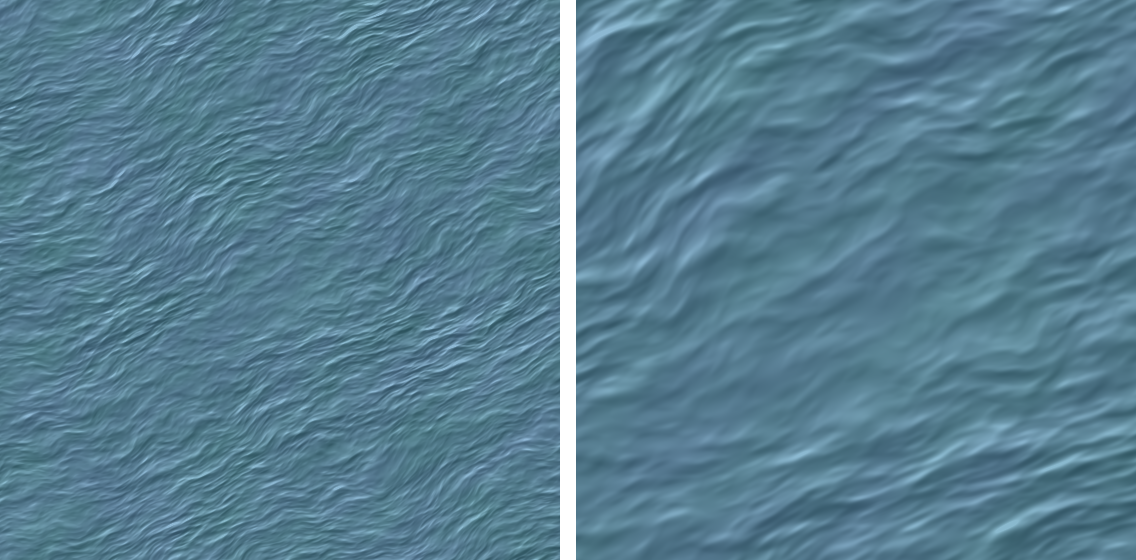
Left, the full canvas; right, a detail of the centre.
This texture is drawn by a WebGL 2 fragment shader. Its source:

```glsl
#version 300 es
precision highp float;

uniform vec2 u_resolution;
out vec4 fragColor;

const vec3 WATER = vec3(0.332, 0.486, 0.560);
const vec3 TONE_STEP = vec3(0.077, 0.085, 0.092);
const vec3 TINT_STEP = vec3(-0.020, 0.006, -0.030);

const float CREST_ANGLE = 0.45;      // mean direction of the crests, radians
const float ANGLE_SPREAD = 0.16;     // turn between successive octaves
const int OCTAVES = 4;
const vec2 BASE_FREQ = vec2(9.0, 24.0);  // cells along and across the crests
const float LACUNARITY = 1.88;
const float CREST_SHARPNESS = 0.5;
const float SLOPE_STEP = 0.0012;
const float CONTRAST = 1.0;
const float HIGHLIGHT_SKEW = 0.14;

float hash(vec2 p) {
    return fract(sin(dot(p, vec2(127.1, 311.7))) * 43758.5453);
}

vec2 cellGradient(vec2 cell) {
    float a = 6.28318 * hash(cell);
    return vec2(cos(a), sin(a));
}

float gradientNoise(vec2 p) {
    vec2 i = floor(p);
    vec2 f = p - i;
    vec2 u = f * f * f * (f * (f * 6.0 - 15.0) + 10.0);
    vec2 e = vec2(1.0, 0.0);
    float a = dot(cellGradient(i), f);
    float b = dot(cellGradient(i + e.xy), f - e.xy);
    float c = dot(cellGradient(i + e.yx), f - e.yx);
    float d = dot(cellGradient(i + e.xx), f - e.xx);
    return mix(mix(a, b, u.x), mix(c, d, u.x), u.y);
}

// Coordinates along and across a direction
vec2 alongAcross(vec2 p, float angle) {
    float c = cos(angle), s = sin(angle);
    return vec2(c * p.x + s * p.y, c * p.y - s * p.x);
}

// Slow bending of the crest lines
vec2 bend(vec2 p) {
    float swell = gradientNoise(p * 4.0 + 3.7);
    float wobble = gradientNoise(p * 15.0 + 21.3);
    return p + vec2(-0.4, 0.9) * (0.055 * swell + 0.013 * wobble);
}

float waveHeight(vec2 p) {
    vec2 q = bend(p);
    vec2 freq = BASE_FREQ;
    float height = 0.0;
    for (int i = 0; i < OCTAVES; i++) {
        float k = float(i);
        float turn = ANGLE_SPREAD * (mod(k, 2.0) - 0.5);
        float n = gradientNoise(alongAcross(q, CREST_ANGLE + turn) * freq + 17.3 * k);
        float crest = n + CREST_SHARPNESS * sqrt(n * n + 0.005);
        // Steepness peaks at the third octave
        float steepness = 0.66 - 0.11 * (k - 2.0) * (k - 2.0);
        height += crest * steepness / freq.y;
        freq *= LACUNARITY;
    }
    return height;
}

void main() {
    vec2 p = gl_FragCoord.xy / u_resolution.y;

    // Relief lit from across the crests
    vec2 light = vec2(-sin(CREST_ANGLE), cos(CREST_ANGLE));
    vec2 offset = light * SLOPE_STEP;
    float slope = (waveHeight(p - offset) - waveHeight(p + offset)) / (2.0 * SLOPE_STEP);

    // Calm and rough patches
    vec2 streak = alongAcross(p, CREST_ANGLE + 0.2);
    float roughness = 1.0 + 0.55 * gradientNoise(streak * vec2(4.0, 8.0) + 41.0);
    float tone = CONTRAST * roughness * slope;
    tone += HIGHLIGHT_SKEW * (tone * tone - 0.5);

    // Broad streaks of light and tint
    tone += 0.55 * gradientNoise(streak * vec2(5.0, 13.0) + 63.0);
    float tint = gradientNoise(streak * vec2(6.0, 14.0) + 87.0)
               + 0.7 * gradientNoise(streak * vec2(16.0, 34.0) + 95.0);

    vec3 color = WATER + TONE_STEP * clamp(tone, -2.0, 2.8) + TINT_STEP * tint;
    fragColor = vec4(color, 1.0);
}
```
